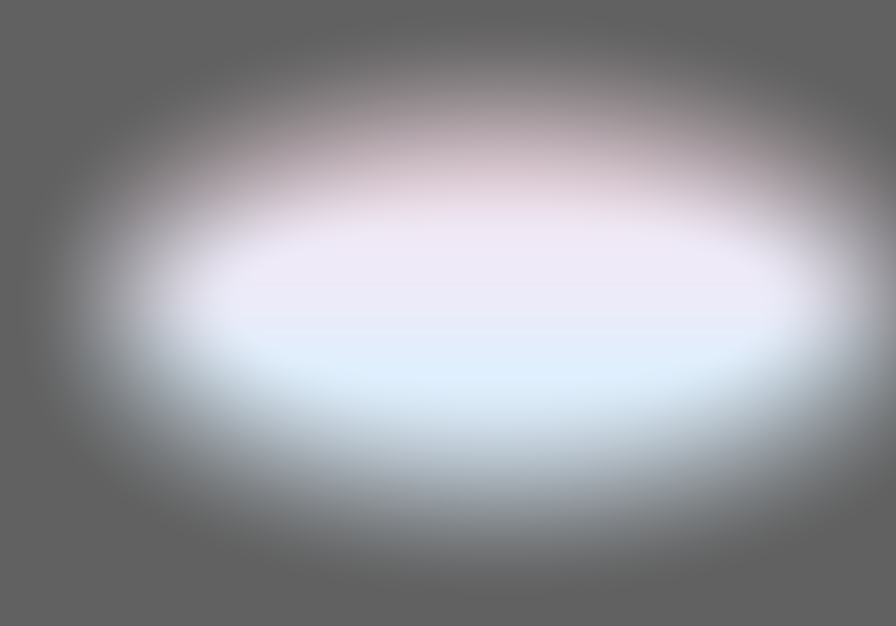
A WebGL 2 fragment shader for this background:

```glsl
#version 300 es
precision highp float;
// A wide, heavily blurred ellipse of pale light on a flat grey ground.
// Its softness comes from an approximate ellipse distance, and its tint
// runs vertically from pink through lavender to ice blue.
uniform vec2 u_resolution;
out vec4 outColor;

// First-order signed distance to an axis-aligned ellipse.
float ellipseDistance(vec2 p, vec2 radii) {
    float k = length(p / radii);
    return k * (k - 1.0) / max(length(p / (radii * radii)), 1e-4);
}

// Vertical tint of the light, from bottom to top.
vec3 lightTint(float height) {
    vec3 iceBlue = vec3(0.872, 0.938, 0.992);
    vec3 lavender = vec3(0.935, 0.918, 0.972);
    vec3 pink = vec3(0.955, 0.860, 0.900);
    vec3 tint = mix(iceBlue, lavender, smoothstep(0.37, 0.58, height));
    return mix(tint, pink, smoothstep(0.58, 0.78, height));
}

void main() {
    // Coordinates in canvas heights
    vec2 uv = gl_FragCoord.xy / u_resolution;
    float aspect = u_resolution.x / u_resolution.y;
    vec2 p = (uv - vec2(0.56, 0.513)) * vec2(aspect, 1.0);

    // Soft coverage of the light
    float d = ellipseDistance(p, vec2(0.417 * aspect, 0.293));
    float glow = smoothstep(0.185, -0.185, d);

    vec3 ground = vec3(0.380);
    outColor = vec4(mix(ground, lightTint(uv.y), glow), 1.0);
}
```
